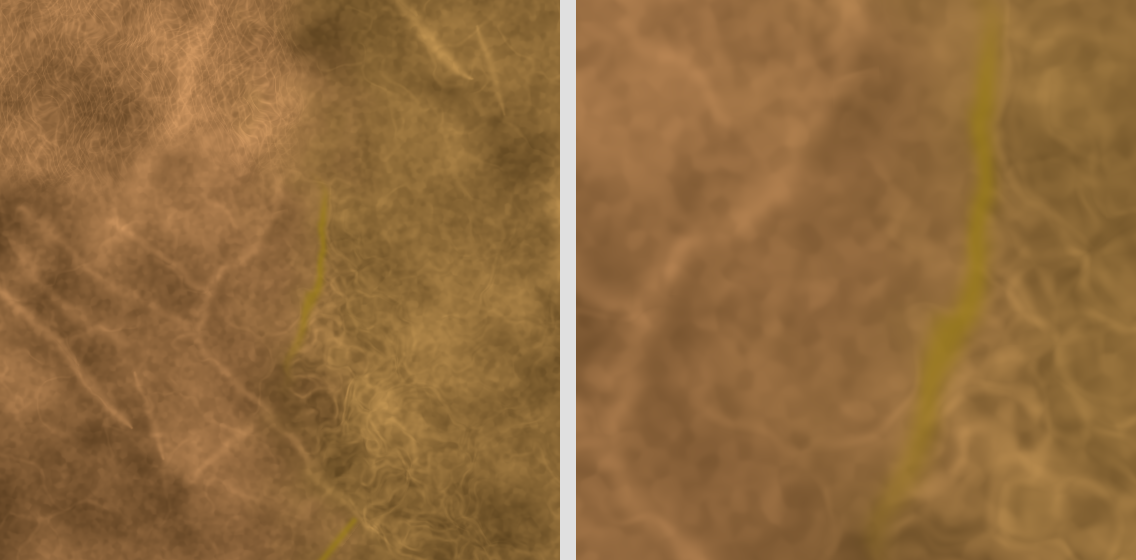
Left, the full canvas; right, a detail of the centre.
Reproduce this texture procedurally as a Shadertoy shader.

```glsl
// Weathered brown ground: pale veins and blades over soft mottling, a fibrous
// patch at upper left and a craggy olive slope behind a mossy yellow rim.
// Cellular noise gives mottling, wrinkles and fibres; tapered strokes give veins.

const vec3 DARK_EARTH = vec3(0.43, 0.31, 0.17);
const vec3 PALE_EARTH = vec3(0.76, 0.57, 0.36);
const vec3 MOSS = vec3(0.60, 0.49, 0.08);
const vec3 WARM_TINT = vec3(1.02, 0.985, 0.99);
const vec3 OLIVE_TINT = vec3(0.98, 1.0, 0.87);
const float BASE_TONE = 0.32;
const float MOTTLE = 1.25;
const float VEIN_WIDTH = 0.011;
const float VEIN_TONE = 0.25;
const float FIBRE_TONE = 0.36;
const float CRAG_TONE = 0.34;
const vec2 BLADE_REPEAT = vec2(0.605, 0.62);

// Each vein runs from xy to zw.
const vec4 VEINS[11] = vec4[11](
    vec4(0.03, 0.63, 0.19, 0.50), vec4(0.19, 0.50, 0.36, 0.39),
    vec4(0.36, 0.39, 0.51, 0.24), vec4(0.51, 0.24, 0.67, 0.05),
    vec4(0.37, 0.485, 0.44, 0.55), vec4(0.44, 0.55, 0.50, 0.66),
    vec4(0.20, 0.60, 0.37, 0.485), vec4(0.35, 0.14, 0.45, 0.24),
    vec4(0.02, 0.58, 0.10, 0.47), vec4(0.10, 0.47, 0.24, 0.38),
    vec4(0.35, 0.41, 0.38, 0.48));

vec3 hash3(vec2 p) {
    vec3 q = fract(p.xyx * vec3(0.1031, 0.1030, 0.0973));
    q += dot(q, q.yxz + 33.33);
    return fract((q.xxy + q.yzz) * q.zyx);
}

// x: smoothly blended cell value, y: distance to the cell border.
vec2 cells(vec2 p) {
    vec2 base = floor(p), f = p - base;
    float near = 8.0, next = 8.0, sum = 0.0, weight = 0.0;
    for (int y = -1; y <= 1; y++)
    for (int x = -1; x <= 1; x++) {
        vec2 g = vec2(x, y);
        vec3 h = hash3(base + g + 57.0);
        vec2 r = g + h.xy - f;
        float d = dot(r, r), k = exp(-4.0 * d);
        sum += k * h.z;
        weight += k;
        next = min(next, max(near, d));
        near = min(near, d);
    }
    return vec2(sum / weight, sqrt(next) - sqrt(near));
}

float clouds(vec2 p) {
    float sum = 0.0, gain = 0.5;
    for (int i = 0; i < 5; i++) {
        sum += gain * (cells(p).x - 0.5);
        p = mat2(1.6, 1.2, -1.2, 1.6) * p + 7.3;
        gain *= 0.58;
    }
    return sum;
}

float crease(vec2 p, float width) {
    return 1.0 - smoothstep(0.0, width, cells(p).y);
}

// Soft stroke; taper 0 keeps its width, 1 narrows it to a point at both ends.
float stroke(vec2 p, vec2 a, vec2 b, float width, float taper) {
    vec2 ab = b - a;
    float t = clamp(dot(p - a, ab) / dot(ab, ab), 0.0, 1.0);
    float w = width * mix(1.0, 0.15 + 3.4 * t * (1.0 - t), taper);
    float d = length(p - a - ab * t) / w;
    return exp(-d * d);
}

float blob(vec2 p, vec2 centre, vec2 size) {
    vec2 d = (p - centre) / size;
    return exp(-dot(d, d));
}

// Long thin cell borders lying along one direction.
float fibres(vec2 p, float angle, vec2 scale) {
    float c = cos(angle), s = sin(angle);
    return crease(mat2(c, -s, s, c) * p * scale, 0.32);
}

void mainImage(out vec4 fragColor, in vec2 fragCoord) {
    vec2 p = fragCoord / iResolution.xy;
    vec2 wobble = vec2(cells(p * 13.0).x, cells(p * 13.0 + 31.0).x) - 0.5;
    wobble += 0.4 * (vec2(cells(p * 37.0).x, cells(p * 37.0 + 19.0).x) - 0.5);
    vec2 q = p + 0.032 * wobble;

    // Broad light and mottling
    float tone = BASE_TONE + MOTTLE * clouds(p * 6.0) + 0.22 * (cells(p * 110.0).x - 0.5);
    tone += 0.14 * blob(p, vec2(0.92, 0.52), vec2(0.16, 0.14));
    tone += 0.25 * blob(q, vec2(0.98, 0.625), vec2(0.04, 0.02));
    tone -= 0.16 * blob(p, vec2(0.05, 0.1), vec2(0.3, 0.13));

    // Craggy slope to the right of the rim
    float rimX = 0.52 + 0.065 * smoothstep(0.28, 0.62, p.y)
        + 0.65 * max(0.0, 0.28 - p.y) - 0.06 * smoothstep(0.65, 0.75, p.y);
    float slope = smoothstep(-0.012, 0.012, q.x - rimX);
    float crag = slope * (1.0 - smoothstep(0.55, 0.75, p.y))
        * (1.0 - 0.7 * smoothstep(0.7, 0.9, p.x + 0.4 * (p.y - 0.2)));
    float wrinkles = 0.6 * crease(q * 19.0 + 1.5 * wobble, 0.5)
        + 0.4 * crease(q * 37.0 + wobble, 0.5);
    tone += crag * CRAG_TONE * (wrinkles - 0.27);
    tone -= 0.24 * slope * blob(p, vec2(0.62, 0.5), vec2(0.09, 0.2));

    // Fibrous patch
    float patchMask = smoothstep(0.65, 0.78, q.y + 0.04 * sin(p.x * 14.0))
        * (1.0 - smoothstep(0.47, 0.56, q.x));
    float threads = 0.4 * fibres(q, 0.3, vec2(80.0, 17.0))
        + 0.35 * fibres(q, -0.6, vec2(62.0, 13.0)) + 0.25 * crease(q * 75.0, 0.4);
    tone += patchMask * (0.07 + FIBRE_TONE * (threads - 0.2));
    float ribbon = max(stroke(q, vec2(0.38, 1.02), vec2(0.33, 0.80), 0.014, 0.0),
                       stroke(q, vec2(0.33, 0.80), vec2(0.24, 0.67), 0.023, 0.0));
    tone += 0.3 * ribbon;

    // Veins and their faint side network
    float vein = 0.0;
    for (int i = 0; i < 11; i++)
        vein = max(vein, stroke(q, VEINS[i].xy, VEINS[i].zw, VEIN_WIDTH, 0.2));
    float network = crease(q * 8.0 + 0.6 * wobble, 0.17) * (1.0 - patchMask);
    tone += VEIN_TONE * vein + 0.10 * network;

    // Repeated blades, twigs and the hollows below them
    for (int i = 0; i < 2; i++) {
        vec2 b = p - float(i) * BLADE_REPEAT + 0.012 * wobble;
        float blade = max(stroke(b, vec2(-0.02, 0.50), vec2(0.14, 0.35), 0.013, 0.7),
                          stroke(b, vec2(0.09, 0.395), vec2(0.235, 0.237), 0.015, 1.0));
        float twig = stroke(b, vec2(0.247, 0.335), vec2(0.295, 0.18), 0.008, 0.8);
        float hollow = blob(b, vec2(0.175, 0.215), vec2(0.04, 0.025))
            + blob(b, vec2(0.275, 0.165), vec2(0.03, 0.02))
            + blob(b, vec2(0.32, 0.10), vec2(0.06, 0.05));
        tone += 0.42 * blade + 0.25 * twig - 0.25 * hollow;
    }

    // Colour, tint and mossy rim
    vec3 color = mix(DARK_EARTH, PALE_EARTH, clamp(tone, -0.22, 1.1));
    float olive = smoothstep(0.4, 0.68, p.x + 0.1 * wobble.x);
    color *= mix(WARM_TINT, OLIVE_TINT, olive);
    float rim = exp(-pow((q.x - rimX) / 0.009, 2.0))
        * smoothstep(0.28, 0.48, p.y) * (1.0 - smoothstep(0.6, 0.70, p.y));
    rim = max(rim, stroke(p, vec2(0.56, -0.02), vec2(0.632, 0.07), 0.007, 0.2));
    color = mix(color, MOSS, 0.65 * rim);
    fragColor = vec4(color, 1.0);
}
```
